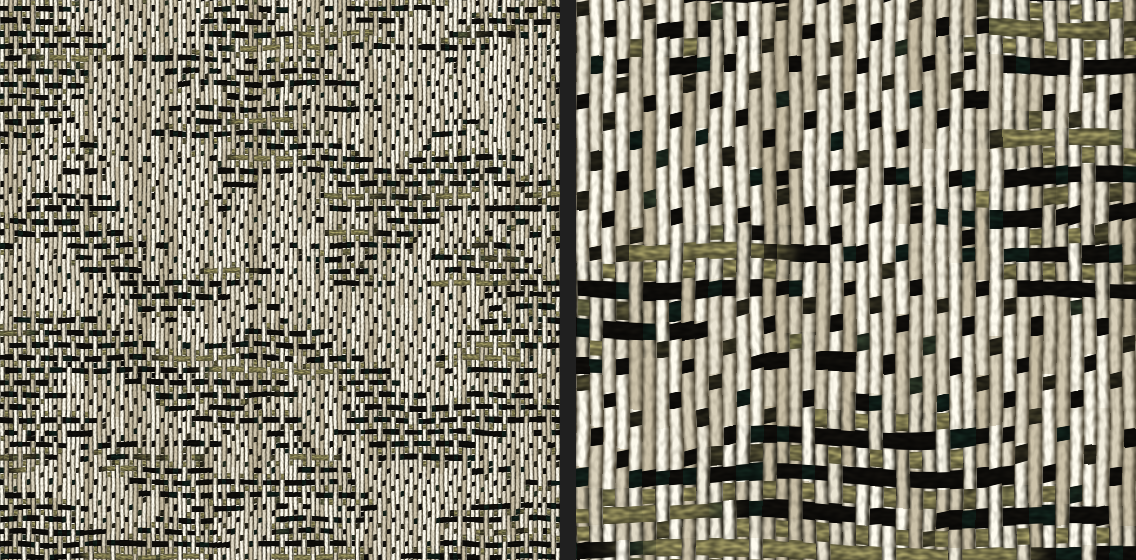
Left: the whole. Right: its middle third, enlarged.
This texture is drawn by a WebGL 1 fragment shader. Its source:

```glsl
precision highp float;
// Jacquard cloth: pale vertical warp floats over black and olive weft rows.
// A stretched, chevron-bent noise field decides where the weft surfaces;
// twill rules place the stitches, and each thread gets a rounded profile.

uniform vec2 u_resolution;

const vec2 THREADS = vec2(126.0, 90.0);
const vec3 IVORY = vec3(1.0, 0.99, 0.94);
const vec3 TAN = vec3(0.79, 0.75, 0.65);
const vec3 GAP = vec3(0.34, 0.31, 0.24);
const vec3 SHADOW = vec3(0.17, 0.16, 0.12);
const vec3 BLACK = vec3(0.05, 0.045, 0.035);
const vec3 TEAL = vec3(0.05, 0.10, 0.08);
const vec3 OLIVE = vec3(0.47, 0.45, 0.29);

float hash(vec2 p) {
  return fract(sin(dot(p, vec2(127.1, 311.7))) * 43758.55);
}

vec2 gradient(vec2 p) {
  float angle = 6.2832 * hash(p);
  return vec2(cos(angle), sin(angle));
}

// Gradient noise, roughly -0.7 to 0.7
float noise(vec2 p) {
  vec2 i = floor(p);
  vec2 f = p - i;
  vec2 u = f * f * f * (f * (f * 6.0 - 15.0) + 10.0);
  vec2 e = vec2(1.0, 0.0);
  float a = dot(gradient(i), f);
  float b = dot(gradient(i + e.xy), f - e.xy);
  float c = dot(gradient(i + e.yx), f - e.yx);
  float d = dot(gradient(i + e.xx), f - e.xx);
  return mix(mix(a, b, u.x), mix(c, d, u.x), u.y);
}

// Large woven motif: positive where the dark weft dominates
float motif(vec2 cell) {
  vec2 p = cell / THREADS;
  vec2 q = p;
  q.y += 0.16 * abs(fract(p.x * 2.6 + 0.2) - 0.5);
  q.x += 0.10 * noise(p * vec2(3.0, 7.0) + 4.0);
  float patches = noise(q * vec2(4.5, 8.5) + 11.3);
  float streaks = noise(mix(p, q, 0.4) * vec2(6.0, 26.0) + 37.1);
  float rows = noise(vec2(p.x * 5.0, floor(cell.y * 0.5) * 5.37 + 0.5));
  float grain = hash(cell + 9.0) - 0.5;
  return 0.9 * patches + 0.5 * streaks + 0.4 * rows + 0.2 * grain + 0.03;
}

// 1 where the weft passes over the warp in this cell
float weftOver(vec2 cell) {
  float m = motif(cell);
  float pair = floor(cell.y * 0.5);
  float evenRow = 1.0 - mod(cell.y, 2.0);
  float sparse = step(mod(2.0 * cell.x - cell.y, 5.0), 0.5)
               * step(0.06, hash(cell + 3.0));
  // Strong rows alternate with open rows of standing warp ticks
  float strong = step(0.5, mod(cell.x + 2.0 * pair, 5.0));
  float open = step(mod(cell.x + pair, 3.0), 0.5);
  float dense = mix(open, strong, evenRow);
  float halfway = mix(sparse, step(mod(cell.x + 2.0 * pair, 5.0), 2.5), evenRow);
  return m > 0.06 ? dense : (m > -0.04 ? halfway : sparse);
}

vec3 warpColor(vec2 cell, vec2 f, vec2 uv, float dark) {
  float segment = floor((2.0 * cell.x - cell.y) / 5.0);
  float tone = 0.55 * hash(vec2(cell.x, 5.0)) + 0.45 * hash(vec2(cell.x, segment));
  vec3 yarn = mix(TAN, IVORY, smoothstep(0.2, 0.7, tone));
  // Light from the left: bright ridge, shaded right flank
  float lit = smoothstep(-0.14, 0.30, f.x) * (1.0 - smoothstep(0.50, 1.04, f.x));
  float fibre = 0.32 * noise(uv * vec2(380.0, 200.0));
  vec3 base = mix(GAP, SHADOW, 0.8 * dark);
  return mix(base, yarn, clamp(lit + fibre, 0.0, 1.0));
}

vec3 weftColor(vec2 cell, vec2 f, vec2 uv, float dark) {
  float drift = noise(vec2(uv.x * 3.0, cell.y * 7.31 + 0.4));
  float parity = 0.6 * (mod(cell.y, 2.0) - 0.5);
  float olive = smoothstep(0.0, 0.1, drift + parity + 0.1 * dark - 0.04);
  vec3 deep = mix(BLACK, TEAL, step(0.78, hash(cell + 21.0)));
  vec3 yarn = mix(deep, OLIVE, olive * mix(0.2, 1.0, dark));
  float ridge = 1.0 - 1.3 * abs(f.y - 0.56);
  float fibre = 1.0 + 0.6 * noise(uv * vec2(170.0, 420.0));
  return yarn * (0.45 + 0.72 * ridge) * fibre;
}

void main() {
  vec2 uv = gl_FragCoord.xy / u_resolution;

  // Uneven tension bends both thread sets a little
  vec2 bent = uv;
  bent.x += 0.0018 * noise(uv * vec2(26.0, 18.0));
  bent.y += 0.0070 * noise(uv * vec2(10.0, 16.0) + 51.0);
  vec2 grid = bent * THREADS;
  vec2 cell = floor(grid);
  vec2 f = grid - cell;
  vec2 soft = clamp(THREADS / u_resolution, 0.06, 0.3);
  float dark = smoothstep(-0.06, 0.12, motif(cell));

  // Weft marks join sideways with neighbouring marks
  float left = weftOver(cell - vec2(1.0, 0.0));
  float right = weftOver(cell + vec2(1.0, 0.0));
  float ends = max(left, smoothstep(0.0, soft.x, f.x))
             * max(right, smoothstep(0.0, soft.x, 1.0 - f.x));
  float halfHeight = 0.44 + 0.12 * (hash(cell + 15.0) - 0.5);
  float slant = 0.15 * (1.0 - dark) * (f.x - 0.5);
  float band = 1.0 - smoothstep(halfHeight - 0.5 * soft.y,
                                halfHeight + 0.5 * soft.y, abs(f.y - 0.5 - slant));
  float mark = weftOver(cell) * ends * band;

  vec3 warp = warpColor(cell, f, uv, dark);
  vec3 color = mix(warp, weftColor(cell, f, uv, dark), mark);
  gl_FragColor = vec4(clamp(color, 0.0, 1.0), 1.0);
}
```
